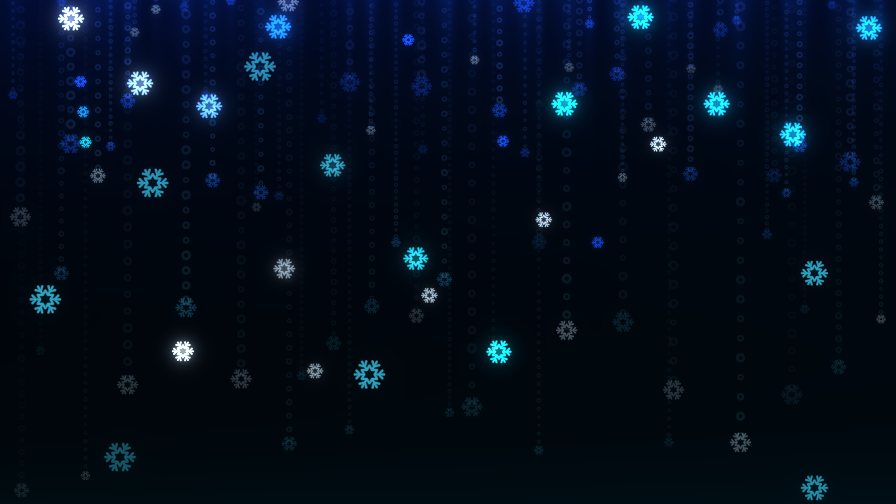
Give the GLSL for this background, as a Shadertoy shader.

```glsl
// Glowing snowflakes hanging on faint beaded strands in a dark blue night.
// Strands come from hashed columns; brighter flakes sit on straight or wavy
// chains. All lengths are fractions of the canvas height.

#define CYAN vec3(0.08, 0.80, 0.88)
#define TEAL vec3(0.14, 0.48, 0.55)
#define BLUE vec3(0.10, 0.30, 0.95)
#define WHITE vec3(0.78, 0.87, 0.92)
#define NIGHT vec3(0.0, 0.025, 0.045)
#define STRAND_LIGHT 0.24
#define HEAD_LIGHT 0.60
#define LINE_WIDTH 0.085
#define SEED 7.0

const float PI = 3.14159;

float hash(vec2 p) {
    vec3 q = fract(p.xyx * 0.1031);
    q += dot(q, q.yzx + 33.33);
    return fract((q.x + q.y) * q.z);
}

float segment(vec2 p, vec2 a, vec2 b) {
    vec2 ab = b - a;
    return length(p - a - ab * clamp(dot(p - a, ab) / dot(ab, ab), 0.0, 1.0));
}

// Antialiased coverage of a distance
float cover(float d) {
    float pixel = 0.8 / iResolution.y;
    return 1.0 - smoothstep(-pixel, pixel, d);
}

// Six arms folded into one: stem, outer fork and the star around the hole
float flake(vec2 p, float radius) {
    p /= radius;
    if (dot(p, p) > 2.0) return 0.0;
    float angle = mod(atan(p.y, p.x) + PI / 6.0, PI / 3.0) - PI / 6.0;
    p = length(p) * vec2(cos(angle), abs(sin(angle)));
    float d = segment(p, vec2(0.38, 0.0), vec2(1.0, 0.0));
    d = min(d, segment(p, vec2(0.64, 0.0), vec2(0.88, 0.26)));
    d = min(d, segment(p, vec2(0.36, 0.0), vec2(0.52, 0.30)));
    return cover((d - LINE_WIDTH) * radius);
}

vec3 litFlake(vec2 p, float radius, vec3 color, float glow) {
    float d2 = dot(p, p) / (radius * radius);
    float halo = 0.65 * exp(-1.6 * d2) + 0.25 * exp(-0.45 * d2);
    return color * (flake(p, radius) + glow * halo);
}

// Evenly spaced flakes; wave holds the height and phase of a vertical sway
vec3 chain(vec2 p, vec2 start, vec2 stride, vec2 wave, int count,
           float radius, vec3 first, vec3 last, float glow) {
    vec3 light = vec3(0.0);
    for (int i = 0; i < count; i++) {
        float k = float(i);
        vec2 center = start + k * stride;
        center.y += wave.x * cos(1.9 * (k - wave.y));
        vec3 color = mix(first, last, k / float(count - 1));
        light += litFlake(p - center, radius, color, glow);
    }
    return light;
}

// Columns of small rings, each ending in a flake
vec3 strands(vec2 p, float width, float layer) {
    vec3 light = vec3(0.0);
    float column = floor(p.x / width);
    float bead = width * 0.095;
    vec3 tint = mix(TEAL, BLUE, smoothstep(0.45, 1.0, p.y));
    for (float k = -1.0; k <= 1.0; k++) {
        vec2 id = vec2(column + k, SEED + 19.0 * layer);
        float x = (id.x + 0.25 + 0.5 * hash(id)) * width;
        float head = 1.02 - pow(hash(id + 31.0), 1.2);
        float strength = hash(id + 57.0);

        // Beads fade with distance above the head
        float spacing = bead * mix(2.7, 4.0, hash(id + 83.0));
        float row = floor(p.y / spacing);
        vec2 q = p - vec2(x, (row + 0.5) * spacing);
        float size = bead * mix(0.6, 1.0, hash(vec2(row, id.x)));
        float ring = cover(abs(length(q) - size * 0.7) - size * 0.28);
        float fade = step(head, p.y) * mix(0.3, 1.0, exp(-3.0 * (p.y - head)));
        fade *= mix(0.25, 1.0, strength) * (0.6 + 0.8 * p.y * p.y);
        light += mix(tint, WHITE, 0.25) * ring * fade * STRAND_LIGHT;

        // Flake at the end, bluer and brighter near the top
        float pick = hash(id + 101.0);
        vec3 color = pick < 0.4 ? WHITE : mix(TEAL, BLUE, smoothstep(0.3, 0.8, head));
        float power = HEAD_LIGHT * mix(0.35, 1.0, strength) * mix(0.5, 1.0, head);
        light += power * litFlake(p - vec2(x, head), bead * 1.9, color, 0.4 * head * head);

        // Soft blue haze where strands enter
        float haze = exp(-pow((p.x - x) / (0.25 * width), 2.0) - 12.0 * (1.0 - p.y));
        light += BLUE * haze * 0.14 * strength;
    }
    return light;
}

void mainImage(out vec4 fragColor, in vec2 fragCoord) {
    vec2 p = fragCoord / iResolution.y;
    float across = p.x * iResolution.y / iResolution.x;

    // Night: blue from above, a little teal on the right and at the foot
    vec3 color = NIGHT * mix(0.7, 1.0, across);
    color += vec3(0.005, 0.025, 0.15) * exp(-4.0 * (1.0 - p.y)) * mix(1.1, 0.7, across);
    color += vec3(0.0, 0.03, 0.035) * exp(-9.0 * p.y);

    for (float layer = 0.0; layer < 3.0; layer++)
        color += strands(p, 0.048 + 0.03 * layer, layer);

    vec2 still = vec2(0.0);
    // Large V on the left
    color += chain(p, vec2(0.516, 0.868), vec2(-0.213, -0.231), still, 3, 0.029, TEAL, TEAL * 1.2, 0.1);
    color += chain(p, vec2(0.660, 0.672), vec2(0.165, -0.185), still, 3, 0.023, TEAL, CYAN * 1.1, 0.5);
    // Glowing waves along the top
    color += chain(p, vec2(1.120, 0.836), vec2(0.151, 0.0), vec2(0.13, 1.0), 5, 0.024, CYAN, mix(CYAN, BLUE, 0.4), 0.85);
    color += chain(p, vec2(0.141, 0.866), vec2(0.137, 0.0), vec2(0.097, 0.0), 4, 0.024, WHITE, mix(CYAN, BLUE, 0.7), 0.75);
    // Pale rising lines
    color += chain(p, vec2(0.625, 0.264), vec2(0.227, 0.150), still, 4, 0.015, WHITE * 0.6, WHITE, 0.3);
    color += chain(p, vec2(0.363, 0.303), vec2(0.201, 0.164), still, 2, 0.020, WHITE * 1.2, WHITE * 0.5, 0.7);
    // Quiet teal pairs
    color += chain(p, vec2(0.238, 0.093), vec2(0.495, 0.164), still, 2, 0.029, TEAL * 0.6, TEAL * 1.2, 0.08);
    color += chain(p, vec2(1.616, 0.032), vec2(0.0, 0.426), still, 2, 0.025, TEAL, TEAL * 1.2, 0.1);
    // Small blue lines
    color += chain(p, vec2(0.810, 0.921), vec2(0.188, -0.201), still, 3, 0.011, BLUE, BLUE * 0.7, 0.4);
    color += chain(p, vec2(0.160, 0.838), vec2(0.005, -0.060), still, 3, 0.011, BLUE, CYAN, 0.4);

    fragColor = vec4(min(color, 1.0), 1.0);
}
```
